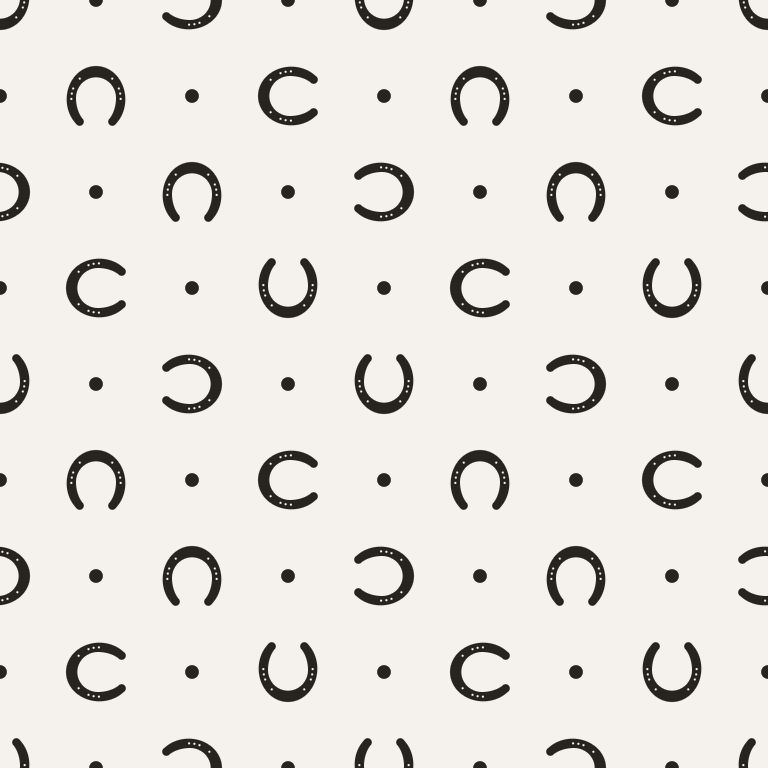
Give the GLSL for this pattern, as a three.js fragment shader.

```glsl
// Checkerboard of dark horseshoes in four quarter turns, with round dots between, on warm white.
varying vec2 vUv;

// Approximate signed distance to an ellipse with semi-axes r.
float ellipse(vec2 p, vec2 r) {
  return (length(p / r) - 1.0) * min(r.x, r.y);
}

// Horseshoe opening towards +y, in units of 1/144 of a grid step.
float horseshoe(vec2 p) {
  p.x = abs(p.x);

  // Bow: outer ellipse minus a hole that is longer towards the opening
  float outer = ellipse(p - vec2(0.0, 5.0), vec2(44.0, 50.0));
  float hole = ellipse(p - vec2(0.0, 3.0), vec2(30.0, p.y > 3.0 ? 42.0 : 31.0));
  float bow = max(outer, -hole);

  // Rounded heel at the end of each branch
  vec2 heel = p - vec2(24.5, 38.5);
  bow = max(bow, dot(heel, vec2(-0.55, 0.83)));
  float d = min(bow, length(heel) - 6.2);

  // Nail holes along each branch: three close together, one nearer the toe
  for (int i = 0; i < 4; i++) {
    float n = float(i);
    float angle = 1.58 - 0.2 * n - 0.26 * step(2.5, n);
    vec2 nail = vec2(37.0 * sin(angle), 4.0 - 40.0 * cos(angle));
    d = max(d, 1.6 - length(p - nail));
  }
  return d;
}

void main() {
  // Eight grid steps each way, with motifs centred on the grid points
  vec2 grid = vUv * 8.0;
  vec2 cell = floor(grid + 0.5);
  vec2 p = (grid - cell) * 144.0;
  float pixel = fwidth(vUv.x) * 8.0 * 144.0;

  float d;
  if (mod(cell.x + cell.y, 2.0) < 0.5) {
    // Quarter turns repeat every four columns and rows
    float column = mod(cell.x, 4.0);
    float row = mod(-cell.y, 4.0);
    float turn = 1.0 + 0.5 * (column + row) + mod(row, 2.0);
    float angle = turn * radians(90.0);
    vec2 opening = vec2(cos(angle), sin(angle));
    d = horseshoe(vec2(dot(p, vec2(opening.y, -opening.x)), dot(p, opening)));
  } else {
    d = length(p) - 10.3;
  }

  float ink = clamp(0.5 - d / pixel, 0.0, 1.0);
  vec3 color = mix(vec3(0.96, 0.945, 0.93), vec3(0.145, 0.14, 0.115), ink);
  gl_FragColor = vec4(color, 1.0);
}
```
